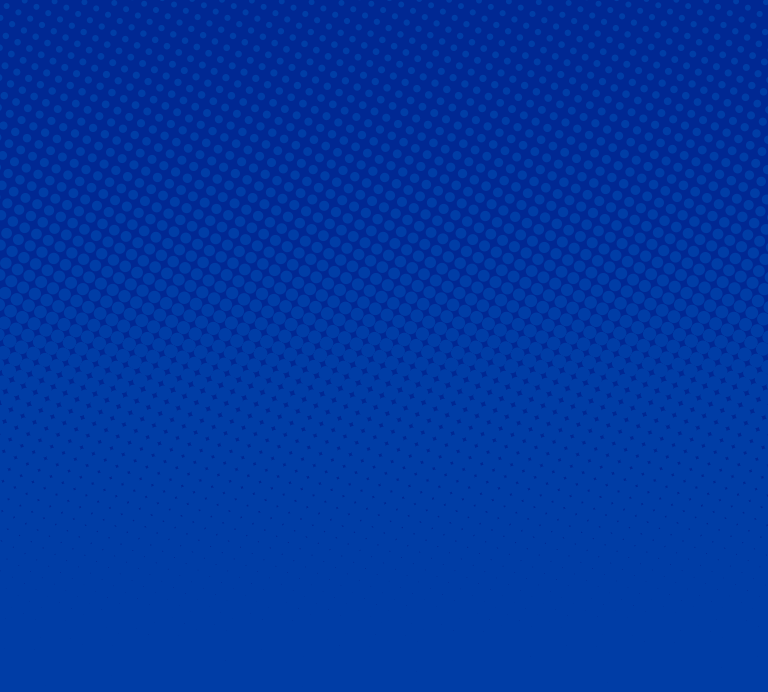
This background is drawn by a WebGL 1 fragment shader. Its source:

```glsl
precision highp float;
// Blue halftone: a tilted grid of light dots that grow and merge toward the bottom.

uniform vec2 u_resolution;

// Turns a point into the axes of the tilted dot grid.
vec2 toGrid(vec2 p, float angle) {
  float c = cos(angle), s = sin(angle);
  return vec2(c * p.x - s * p.y, s * p.x + c * p.y);
}

void main() {
  vec3 navy = vec3(0.0, 0.155, 0.575);
  vec3 cobalt = vec3(0.0, 0.24, 0.65);

  // Grid cells, measured in canvas widths from the middle.
  float cellSize = 0.0174;
  vec2 p = (gl_FragCoord.xy - 0.5 * u_resolution) / u_resolution.x;
  vec2 grid = toGrid(p - vec2(-0.0339, 0.0803), 0.49) / cellSize;
  float centerDistance = length(fract(grid + 0.5) - 0.5);

  // Above half a cell the dots overlap and leave four-pointed gaps.
  float height = gl_FragCoord.y / u_resolution.y;
  float radius = mix(0.74, 0.17, smoothstep(-0.066, 1.23, height));

  // Edge about one pixel wide.
  float pixel = 1.0 / (u_resolution.x * cellSize);
  float dotMask = clamp(0.5 + (radius - centerDistance) / pixel, 0.0, 1.0);

  gl_FragColor = vec4(mix(navy, cobalt, dotMask), 1.0);
}
```
